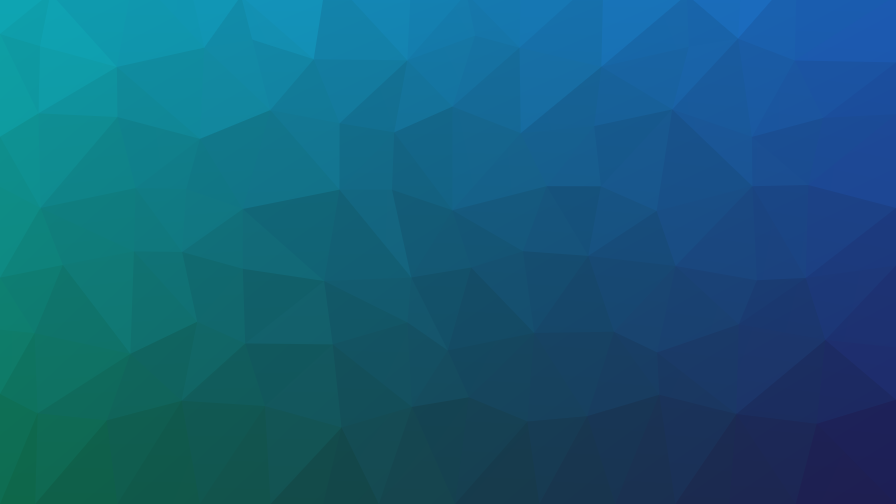
Give the GLSL for this background, as a Shadertoy shader.

```glsl
// Low-poly mesh of wavy triangle rows shaded by a teal, blue, green and indigo gradient.

#define GRID vec2(13.0, 7.0)       // cells across and up
#define SHIFT vec2(-0.26, 0.3)     // offset of the inner vertices, in cells
#define WAVE vec2(0.22, 0.21)      // height of the row waves, in cells
#define JITTER 0.04                // largest random displacement, in cells
#define FLATNESS 0.8               // 0 = smooth gradient, 1 = one colour per facet
#define FACET_CONTRAST 0.075       // random brightness range of the facets
#define CENTRE_SHADE 0.08          // darkening in the middle
#define TOP_LEFT vec3(0.055, 0.66, 0.71)
#define TOP_RIGHT vec3(0.11, 0.36, 0.72)
#define BOTTOM_LEFT vec3(0.055, 0.40, 0.27)
#define BOTTOM_RIGHT vec3(0.12, 0.09, 0.30)

const float TAU = 6.283185;

// Waves of each row, bottom to top: period and crest across, period and dip upwards.
const vec4 ROW_WAVES[8] = vec4[8](
    vec4(5.5, 3.5, 3.0, 0.0),
    vec4(8.0, 5.5, 3.3, 1.7),
    vec4(3.1, 2.5, 2.7, 1.8),
    vec4(4.6, 1.6, 6.0, 5.5),
    vec4(3.0, 2.2, 3.0, 1.0),
    vec4(8.0, 4.0, 2.8, 0.0),
    vec4(3.5, 3.0, 3.5, 2.0),
    vec4(4.0, 2.0, 3.0, 1.0));

float hash(vec2 p) {
    return fract(sin(dot(p, vec2(127.1, 311.7))) * 43758.5453);
}

// Four-corner gradient, slightly darker in the centre.
vec3 gradient(vec2 uv) {
    uv = clamp(uv, 0.0, 1.0);
    vec3 bottom = mix(BOTTOM_LEFT, BOTTOM_RIGHT, uv.x);
    vec3 top = mix(TOP_LEFT, TOP_RIGHT, uv.x);
    vec2 bump = 4.0 * uv * (1.0 - uv);
    return mix(bottom, top, uv.y) * (1.0 - CENTRE_SHADE * bump.x * bump.y);
}

// Position of a mesh vertex; the sides and the bottom are pinned to the canvas.
vec2 meshVertex(vec2 id, float aspect) {
    vec4 row = ROW_WAVES[int(id.y + 0.5)];
    vec2 wave = WAVE * cos(TAU * (id.x - row.yw) / row.xz) * vec2(1.0, -1.0);
    vec2 jitter = JITTER * (2.0 * vec2(hash(id), hash(id + 41.3)) - 1.0);
    vec2 uv = (id + SHIFT + wave + jitter) / GRID;
    if (id.x < 0.5) uv.x = 0.0;
    if (id.x > GRID.x - 0.5) uv.x = 1.0;
    if (id.y < 0.5) uv.y = 0.0;
    return uv * vec2(aspect, 1.0);
}

// Signed distance to the line a-b, positive on its left.
float edgeDistance(vec2 p, vec2 a, vec2 b) {
    vec2 e = b - a, q = p - a;
    return (e.x * q.y - e.y * q.x) / max(length(e), 1e-5);
}

// Adds one counter-clockwise facet: weighted colour in rgb, coverage in a.
void addFacet(inout vec4 sum, vec2 p, vec2 a, vec2 b, vec2 c, vec2 id, float aspect) {
    float inside = min(edgeDistance(p, a, b),
                       min(edgeDistance(p, b, c), edgeDistance(p, c, a)));
    float coverage = clamp(inside * iResolution.y + 0.5, 0.0, 1.0);
    vec2 middle = (a + b + c) / 3.0;
    vec2 colorPoint = mix(p, middle, FLATNESS) / vec2(aspect, 1.0);
    float shade = 1.0 + FACET_CONTRAST * (hash(id + 7.7) - 0.5);
    sum += coverage * vec4(gradient(colorPoint) * shade, 1.0);
}

void mainImage(out vec4 fragColor, in vec2 fragCoord) {
    float aspect = iResolution.x / iResolution.y;
    vec2 uv = fragCoord / iResolution.xy;
    vec2 p = uv * vec2(aspect, 1.0);
    vec2 home = floor(uv * GRID - SHIFT);
    vec4 sum = vec4(0.0);

    // Visit the neighbouring cells, as waves move edges across cell borders.
    for (int y = -1; y <= 1; y++) {
        for (int x = -1; x <= 1; x++) {
            vec2 id = clamp(home + vec2(x, y), vec2(0.0), GRID - 1.0);
            vec2 a = meshVertex(id, aspect);
            vec2 b = meshVertex(id + vec2(1.0, 0.0), aspect);
            vec2 c = meshVertex(id + vec2(1.0, 1.0), aspect);
            vec2 d = meshVertex(id + vec2(0.0, 1.0), aspect);

            // Split each cell along its shorter diagonal.
            if (distance(a, c) < distance(b, d)) {
                addFacet(sum, p, a, b, c, id, aspect);
                addFacet(sum, p, a, c, d, id + 0.5, aspect);
            } else {
                addFacet(sum, p, a, b, d, id, aspect);
                addFacet(sum, p, b, c, d, id + 0.5, aspect);
            }
        }
    }

    vec3 color = sum.a > 0.001 ? sum.rgb / sum.a : gradient(uv);
    fragColor = vec4(color, 1.0);
}
```
